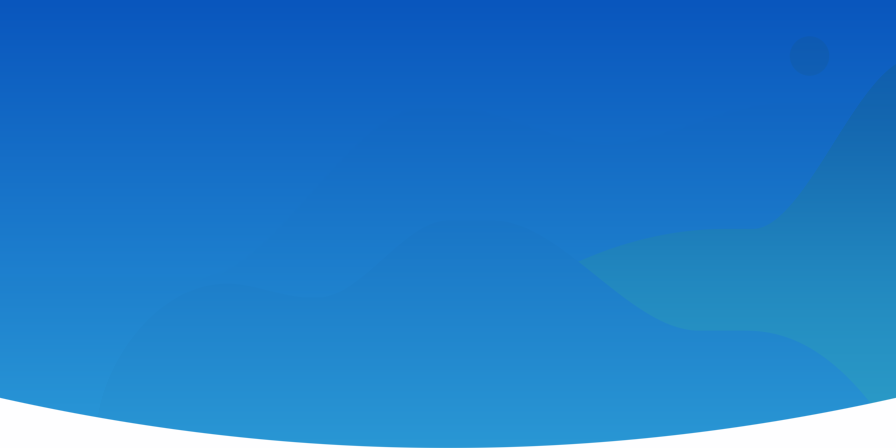
Write a WebGL 1 fragment shader that draws this background.

```glsl
precision highp float;

uniform vec2 u_resolution;

const vec3 SKY_TOP = vec3(0.035, 0.335, 0.740);
const vec3 SKY_BOTTOM = vec3(0.165, 0.605, 0.850);
const vec3 TEAL_HIGH = vec3(0.10, 0.35, 0.30);
const vec3 TEAL_LOW = vec3(0.22, 0.72, 0.50);
const vec3 DISC_TINT = vec3(0.10, 0.32, 0.40);
const vec3 PAPER = vec3(0.995, 0.995, 1.0);

// Smooth change of height by rise between two places
float ramp(float x, float start, float end, float rise) {
  return rise * smoothstep(start, end, x);
}

// Coverage of the side where distance is negative
float cover(float distance, float soft) {
  return 1.0 - smoothstep(-soft, soft, distance);
}

// Front hill: round left shoulder, dip, main crest, low right shoulder
float hillHeight(float x) {
  float u = max(0.508 - x, 0.0) / 0.29;
  float shoulder = 0.06 + 0.307 * pow(max(1.0 - u * u, 0.0), 0.65);
  float crest = ramp(x, 0.508, 0.69, -0.031)
              + ramp(x, 0.71, 1.00, 0.172)
              + ramp(x, 1.10, 1.56, -0.246);
  return shoulder + crest - 2.6 * pow(max(x - 1.66, 0.0), 2.2);
}

// Teal wave: gentle shelf, then a climb to the right edge
float tealHeight(float x) {
  float u = max(1.62 - x, 0.0) / 0.32;
  return 0.489 - 0.069 * u * u + ramp(x, 1.68, 2.04, 0.381);
}

// Distant swell, barely visible
float swellHeight(float x) {
  return 0.38 + ramp(x, 0.44, 0.95, 0.38)
              + ramp(x, 1.00, 1.35, -0.08)
              + ramp(x, 1.35, 1.75, 0.09);
}

// Lower edge of the panel
float arcHeight(float x) {
  return 0.112 * (x - 1.0) * (x - 1.0);
}

void main() {
  vec2 p = gl_FragCoord.xy / u_resolution * vec2(2.0, 1.0);
  float soft = 0.8 / u_resolution.y;

  vec3 color = mix(SKY_BOTTOM, SKY_TOP, p.y);
  float hill = cover(p.y - hillHeight(p.x), soft);

  // Distant swell
  float swell = cover(p.y - swellHeight(p.x), soft * 3.0);
  color *= 1.0 - 0.007 * swell * (1.0 - hill);

  // Teal wave, hidden behind the hill
  float teal = cover(p.y - tealHeight(p.x), soft) * (1.0 - hill);
  vec3 tealTint = mix(TEAL_LOW, TEAL_HIGH, smoothstep(0.25, 0.85, p.y));
  color = mix(color, tealTint, 0.17 * teal);

  // Front hill
  color *= 1.0 - 0.022 * hill;

  // Small disc at the upper right
  float disc = cover(length(p - vec2(1.807, 0.875)) - 0.044, soft);
  color = mix(color, DISC_TINT, 0.15 * disc);

  // Pale area below the arc
  color = mix(color, PAPER, cover(p.y - arcHeight(p.x), soft));

  gl_FragColor = vec4(color, 1.0);
}
```
